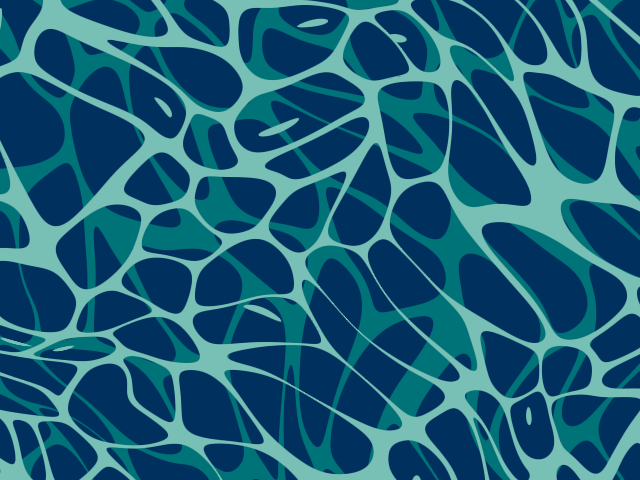
This pattern is drawn by a WebGL 2 fragment shader. Its source:

```glsl
#version 300 es
precision highp float;

uniform vec2 u_resolution;
out vec4 fragColor;

const vec3 NAVY = vec3(0.0, 0.188, 0.37);
const vec3 TEAL = vec3(0.0, 0.45, 0.47);
const vec3 FOAM = vec3(0.47, 0.75, 0.71);

const float FOAM_CELLS = 6.4;      // cells per canvas height
const float FOAM_WIDTH = 0.034;    // half width of strands, in cells
const float TEAL_CELLS = 5.6;
const float TEAL_WIDTH = 0.044;
const float WIDTH_SWING = 0.034;   // variation of the half width
const float CORNER_SHARPNESS = 12.0;
const float JITTER = 0.94;
const float SWIRL = 0.17;          // broad bending
const float RIPPLE = 0.045;        // fine bending
const float FLOW_ANGLE = -0.85;
const float FLOW_STRETCH = 1.3;
const float BLOB_SHARE = 0.14;
const float BLOB_RADIUS = 0.15;

vec2 hash2(vec2 cell) {
    vec3 q = fract(cell.xyx * vec3(0.1031, 0.1030, 0.0973));
    q += dot(q, q.yzx + 33.33);
    return fract((q.xx + q.yz) * q.zy);
}

// Smooth vector noise in -1..1
vec2 noise2(vec2 p) {
    vec2 i = floor(p), f = fract(p);
    f = f * f * f * (f * (f * 6.0 - 15.0) + 10.0);
    vec2 low = mix(hash2(i), hash2(i + vec2(1, 0)), f.x);
    vec2 high = mix(hash2(i + vec2(0, 1)), hash2(i + vec2(1, 1)), f.x);
    return mix(low, high, f.y) * 2.0 - 1.0;
}

mat2 rotation(float angle) {
    float c = cos(angle), s = sin(angle);
    return mat2(c, s, -s, c);
}

vec2 bendFlow(vec2 p, float seed) {
    p += SWIRL * noise2(p * 2.3 + seed);
    p += RIPPLE * noise2(p * 5.0 + seed * 1.7);
    p = rotation(-FLOW_ANGLE) * p;
    return p * vec2(1.0 / FLOW_STRETCH, FLOW_STRETCH);
}

vec2 seedOffset(vec2 cell) {
    return 0.5 + JITTER * (hash2(cell) - 0.5);
}

// Rounded distance to the cell walls; also gives the nearest seed and its cell
float wallDistance(vec2 p, out vec2 toSeed, out vec2 seedCell) {
    vec2 base = floor(p), f = fract(p);
    float nearest = 1e5;
    for (int y = -1; y <= 1; y++) {
        for (int x = -1; x <= 1; x++) {
            vec2 g = vec2(x, y);
            vec2 r = g + seedOffset(base + g) - f;
            if (dot(r, r) < nearest) {
                nearest = dot(r, r);
                toSeed = r;
                seedCell = base + g;
            }
        }
    }
    float sum = 0.0;
    for (int y = -2; y <= 2; y++) {
        for (int x = -2; x <= 2; x++) {
            vec2 cell = seedCell + vec2(x, y);
            if (x == 0 && y == 0) continue;
            vec2 r = cell - base + seedOffset(cell) - f;
            float wall = dot(0.5 * (toSeed + r), normalize(r - toSeed));
            sum += exp(-CORNER_SHARPNESS * wall);
        }
    }
    return -log(sum) / CORNER_SHARPNESS;
}

float coverage(float d) {
    float edge = clamp(fwidth(d), 1e-4, 0.06) * 0.6;
    return 1.0 - smoothstep(-edge, edge, d);
}

// Long drops floating inside a few cells
float blobDistance(vec2 toSeed, vec2 cell) {
    vec2 pick = hash2(cell + 71.0);
    vec2 q = rotation(pick.y * 3.14) * toSeed * vec2(1.0, 2.3);
    return length(q) - (pick.x < BLOB_SHARE ? BLOB_RADIUS : -1.0);
}

float webDistance(vec2 p, float cells, float width, float seed,
                  out vec2 toSeed, out vec2 seedCell) {
    vec2 q = bendFlow(p, seed) * cells + seed;
    float swing = WIDTH_SWING * noise2(p * 4.5 + seed).x;
    return wallDistance(q, toSeed, seedCell) - width - swing;
}

void main() {
    vec2 p = gl_FragCoord.xy / u_resolution.y;
    vec2 toSeed, seedCell;

    // Sunken web
    float sunken = webDistance(p, TEAL_CELLS, TEAL_WIDTH, 83.0, toSeed, seedCell);
    vec3 color = mix(NAVY, TEAL, coverage(sunken));

    // Bright surface web with drops
    float surface = webDistance(p, FOAM_CELLS, FOAM_WIDTH, 27.0, toSeed, seedCell);
    float foam = max(coverage(surface), coverage(blobDistance(toSeed, seedCell)));
    fragColor = vec4(mix(color, FOAM, foam), 1.0);
}
```
